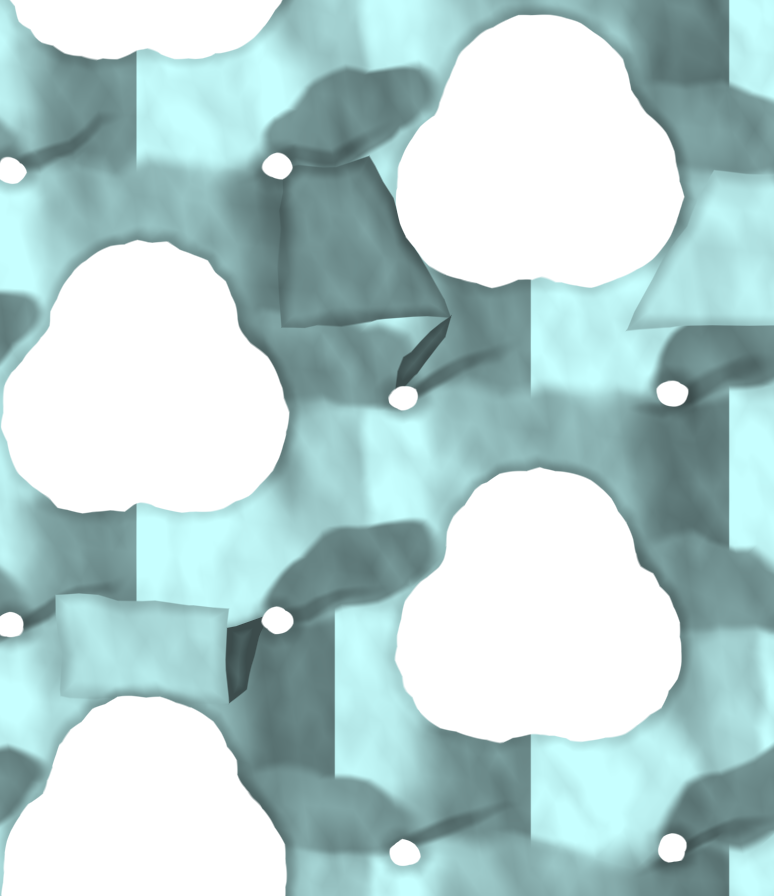
Give the GLSL for this pattern, as a Shadertoy shader.

```glsl
// Pale cyan folded lattice surface pierced by trefoil openings and small pores.

float hash(vec2 p) {
    vec3 h = fract(p.xyx * vec3(0.1031, 0.1030, 0.0973));
    h += dot(h, h.yzx + 33.3);
    return fract((h.x + h.y) * h.z);
}

// Noise interpolated linearly over triangles, like a shaded mesh
float meshNoise(vec2 p) {
    vec2 s = p + 0.366 * (p.x + p.y);
    vec2 i = floor(s), f = s - i;
    vec2 mid = f.x > f.y ? vec2(1, 0) : vec2(0, 1);
    float hi = max(f.x, f.y), lo = min(f.x, f.y);
    return (1.0 - hi) * hash(i) + (hi - lo) * hash(i + mid) + lo * hash(i + 1.0);
}

// Offset to the nearest point of the hexagonal lattice
vec2 wrapCell(vec2 p) {
    vec2 period = vec2(6.76, 3.9);
    vec2 a = mod(p + 0.5 * period, period) - 0.5 * period;
    vec2 b = mod(p, period) - 0.5 * period;
    return dot(a, a) < dot(b, b) ? a : b;
}

vec2 rotate(vec2 p, float angle) {
    float c = cos(angle), s = sin(angle);
    return vec2(c * p.x + s * p.y, c * p.y - s * p.x);
}

// Vertical crease: shadow on its left, light on its right
float fold(float tone, vec2 p, vec2 size, float shadow, float light, float aa) {
    vec2 d = wrapCell(p);
    vec2 fade = 1.0 - smoothstep(size * vec2(0.5, 0.72), size, abs(d));
    return mix(tone, mix(shadow, light, smoothstep(-aa, aa, d.x)), fade.x * fade.y);
}

// Rounded facet with a soft border
float facet(float tone, vec2 p, vec2 size, float angle, float value, float soft) {
    float r = length(rotate(wrapCell(p), angle) / size);
    return mix(tone, value, 1.0 - smoothstep(1.0 - soft, 1.0 + soft, r));
}

float edgeDistance(vec2 p, vec2 a, vec2 b) {
    vec2 e = normalize(b - a);
    return dot(p - a, vec2(e.y, -e.x));
}

// Convex counterclockwise flap lying over the surface
float flap(float tone, vec2 p, vec2 a, vec2 b, vec2 c, vec2 d, float value, float aa) {
    float dist = max(max(edgeDistance(p, a, b), edgeDistance(p, b, c)),
                     max(edgeDistance(p, c, d), edgeDistance(p, d, a)));
    float shade = value - 0.13 * (1.0 - smoothstep(0.0, 0.14, -dist));
    return mix(tone, shade, 1.0 - smoothstep(-aa, aa, dist));
}

// Three overlapping lobes around the cell centre
float trefoil(vec2 d) {
    float dist = 9.0;
    for (int i = 0; i < 3; i++) {
        float lobe = length(rotate(d, float(i) * 2.0944) - vec2(0, 0.47)) - 0.82;
        float h = max(0.12 - abs(dist - lobe), 0.0);
        dist = min(dist, lobe) - h * h / 0.48;
    }
    return dist;
}

void mainImage(out vec4 fragColor, in vec2 fragCoord) {
    float aa = 7.68 / iResolution.y;
    vec2 p = fragCoord * aa;
    vec2 wobble = vec2(meshNoise(p * 2.3), meshNoise(p * 2.3 + 31.0)) - 0.5;
    vec2 q = p - vec2(1.24, 4.33);
    vec2 w = q + wobble * vec2(0.12, 0.2);
    vec2 seam = q + wobble * vec2(0.0, 0.2);

    // Broad bends of the surface
    float tone = 0.84;
    tone = facet(tone, w - vec2(0.1, 1.6), vec2(1.1, 0.45), -0.1, 0.72, 0.4);
    tone = facet(tone, w - vec2(1.0, -1.25), vec2(0.9, 0.6), 0.6, 0.95, 0.35);
    tone = facet(tone, w - vec2(1.45, -0.4), vec2(0.4, 0.7), -0.1, 0.68, 0.45);
    tone = fold(tone, w - vec2(1.9, -0.75), vec2(0.75, 0.7), 0.8, 0.98, 0.07);

    // Creased walls and the dark facets between them
    tone = fold(tone, seam - vec2(1.63, 1.2), vec2(1.1, 0.85), 0.48, 0.96, aa);
    tone = fold(tone, seam - vec2(-0.07, -1.4), vec2(1.2, 0.62), 0.57, 0.98, aa);
    tone = facet(tone, w - vec2(1.5, 0.27), vec2(0.88, 0.37), -0.2, 0.59, 0.13);
    tone = facet(tone, w - vec2(1.75, -1.55), vec2(0.78, 0.36), 0.4, 0.53, 0.1);
    tone = facet(tone, w - vec2(1.45, -1.9), vec2(0.5, 0.07), 0.35, 0.42, 0.5);
    tone = facet(tone, w - vec2(2.6, 0.12), vec2(0.48, 0.07), 0.4, 0.45, 0.5);

    // Irregular flaps that break the repeat
    vec2 f = p + wobble * 0.1;
    tone = flap(tone, f, vec2(2.4, 4.85), vec2(3.88, 4.96), vec2(3.14, 6.33), vec2(2.45, 6.2), 0.56, aa);
    tone = flap(tone, f, vec2(3.4, 4.3), vec2(3.85, 4.78), vec2(3.88, 4.98), vec2(3.45, 4.6), 0.43, aa);
    tone = flap(tone, f, vec2(0.5, 1.7), vec2(1.95, 1.65), vec2(1.95, 2.5), vec2(0.5, 2.6), 0.86, aa);
    tone = flap(tone, f, vec2(1.95, 1.65), vec2(2.1, 1.75), vec2(2.3, 2.4), vec2(1.95, 2.3), 0.42, aa);
    tone = flap(tone, f, vec2(5.35, 4.85), vec2(6.8, 4.9), vec2(6.8, 6.15), vec2(6.15, 6.2), 0.91, aa);

    // Uneven mesh shading
    tone += 0.13 * (meshNoise(rotate(p, 0.5) * vec2(4.5, 1.8)) - 0.5);
    tone += 0.06 * (meshNoise(p * vec2(7.0, 4.0) + 17.0) - 0.5);

    // Openings with ragged borders and shaded rims
    vec2 d = wrapCell(q);
    float opening = trefoil(d) + 0.05 * (meshNoise(p * 6.0) - 0.5);
    float rim = 1.0 - smoothstep(0.0, 0.12, opening);
    tone *= 1.0 - rim * (0.12 + 0.14 * smoothstep(-0.3, 1.0, d.x + d.y));
    float poreA = length(wrapCell(q - vec2(2.23, -0.06)) * vec2(1, 1.12));
    float poreB = length(wrapCell(q - vec2(1.14, -1.97)) * vec2(1, 1.12));
    float pore = min(poreA, poreB) - 0.125 + 0.04 * (meshNoise(p * 9.0) - 0.5);
    tone *= 1.0 - 0.2 * (1.0 - smoothstep(0.0, 0.16, pore));

    vec3 surface = clamp(tone, 0.3, 1.0) * vec3(0.78, 1.0, 1.0);
    float hole = 1.0 - smoothstep(-aa, aa, min(opening, pore));
    fragColor = vec4(mix(surface, vec3(1.0), hole), 1.0);
}
```
